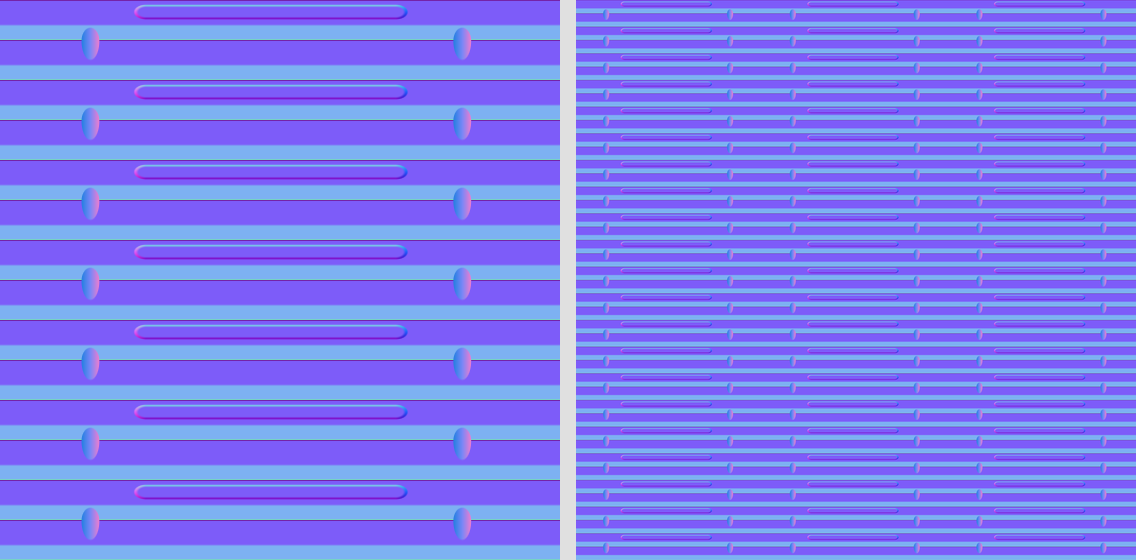
Left: one tile. Right: repeated 3 by 3.
A three.js fragment shader for this texture map:

```glsl
// Normal map of lapped horizontal boards with long slots and tapered pegs.
varying vec2 vUv;

const float ROWS = 7.0;                 // repeats up the canvas
const float BOARDS_PER_ROW = 2.0;
const float SOFT = 0.0017;              // edge smoothing width

const float SLOPE_START = 0.0449;       // below the top of each board
const float SLOPE_SOFT = 0.0035;
const float LIP_WIDTH = 0.0018;
const float GROOVE_WIDTH = 0.0014;

const vec2 SLOT_CENTER = vec2(0.4837, 0.0215);  // x, depth below row top
const float SLOT_HALF_LENGTH = 0.2455;
const float SLOT_RADIUS = 0.0140;
const float SLOT_END_STRETCH = 1.6;
const float BEVEL_PEAK = 0.0022;        // depth inside the slot edge
const float BEVEL_END = 0.0064;

const vec2 PEG_CENTER = vec2(0.4935, 0.0729);   // middle of the pair
const float PEG_OFFSET = 0.3320;
const float PEG_HALF_WIDTH = 0.0159;
const float PEG_RISE = 0.0234;
const float PEG_DROP = 0.0339;

const vec3 FLAT_COLOR = vec3(0.49, 0.36, 0.975);
const vec3 SLOPE_COLOR = vec3(0.49, 0.695, 0.95);
const vec3 LIP_COLOR = vec3(0.46, 0.83, 0.77);
const vec3 GROOVE_COLOR = vec3(0.45, 0.08, 0.58);
const vec3 TILT_UP = vec3(-0.02, 0.41, -0.07);
const vec3 TILT_DOWN = vec3(0.01, -0.29, -0.18);
const vec3 TILT_RIGHT = vec3(-0.37, 0.0, 0.01);
const vec3 PEG_LEFT = vec3(0.13, 0.50, 0.88);
const vec3 PEG_MIDDLE = vec3(0.47, 0.53, 0.97);
const vec3 PEG_RIGHT = vec3(0.93, 0.49, 0.81);

float ramp(float x, float width) {
  return clamp(x / width + 0.5, 0.0, 1.0);
}

float band(float x, float low, float high) {
  return ramp(x - low, SOFT) - ramp(x - high, SOFT);
}

// Flat face, sloped lower part, bright lip and dark groove
vec3 boards(float depth) {
  float height = 1.0 / (ROWS * BOARDS_PER_ROW);
  float below = mod(depth, height);
  float seam = mod(depth + 0.5 * height, height) - 0.5 * height;
  vec3 color = mix(FLAT_COLOR, SLOPE_COLOR, ramp(below - SLOPE_START, SLOPE_SOFT));
  float lip = band(seam, -LIP_WIDTH, 0.0);
  float groove = band(seam, 0.0, GROOVE_WIDTH);
  return color * (1.0 - lip - groove) + LIP_COLOR * lip + GROOVE_COLOR * groove;
}

// Bevelled capsule with drawn-out ends
vec3 addSlot(vec3 color, vec2 p) {
  float straight = SLOT_HALF_LENGTH - SLOT_RADIUS * SLOT_END_STRETCH;
  float endX = max(abs(p.x) - straight, 0.0) / SLOT_END_STRETCH;
  vec2 q = vec2(endX * sign(p.x), p.y);
  float dist = length(q) - SLOT_RADIUS;
  vec2 n = q / max(length(q), 0.0001);
  float bevel = smoothstep(-BEVEL_END, -BEVEL_PEAK, dist)
              * (1.0 - smoothstep(-BEVEL_PEAK, 0.0005, dist));
  vec3 tilt = TILT_UP * max(n.y, 0.0) + TILT_DOWN * max(-n.y, 0.0) + TILT_RIGHT * n.x;
  return mix(color, FLAT_COLOR + tilt * bevel, ramp(-dist, SOFT));
}

// Pair of pegs: short dome above, longer taper below
vec3 addPegs(vec3 color, vec2 p) {
  p.x -= PEG_OFFSET * (p.x < 0.0 ? -1.0 : 1.0);
  vec2 radius = vec2(PEG_HALF_WIDTH, p.y > 0.0 ? PEG_RISE : PEG_DROP);
  float dist = (length(p / radius) - 1.0) * PEG_HALF_WIDTH;
  float across = clamp(p.x / PEG_HALF_WIDTH, -1.0, 1.0);
  vec3 side = across < 0.0 ? PEG_LEFT : PEG_RIGHT;
  return mix(color, mix(PEG_MIDDLE, side, abs(across)), ramp(-dist, SOFT));
}

void main() {
  float depth = fract((1.0 - vUv.y) * ROWS) / ROWS;
  vec2 slotPoint = vec2(vUv.x - SLOT_CENTER.x, SLOT_CENTER.y - depth);
  vec2 pegPoint = vec2(vUv.x - PEG_CENTER.x, PEG_CENTER.y - depth);
  vec3 color = boards(depth);
  color = addSlot(color, slotPoint);
  color = addPegs(color, pegPoint);
  gl_FragColor = vec4(color, 1.0);
}
```
